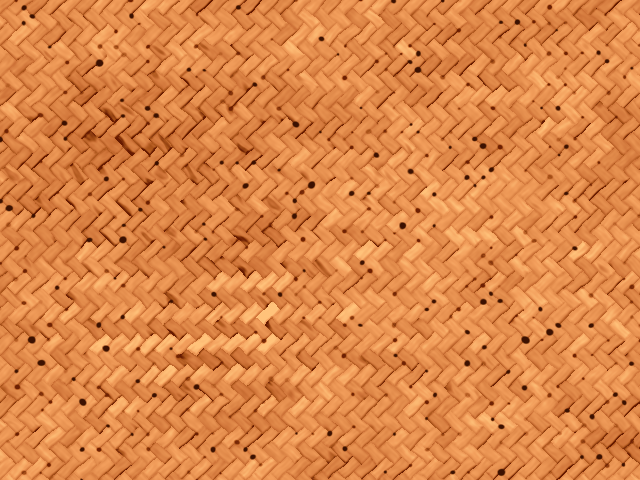
A WebGL 2 fragment shader for this texture:

```glsl
#version 300 es
precision highp float;
// Woven cane mat: a two-over, two-under twill set at 45 degrees, so the floats
// form rows of herringbone. Each float gets its own tone, grain and shadowed
// rim; gradient noise bends the weave and spreads stains along the strands.

uniform vec2 u_resolution;
out vec4 outColor;

float hash(vec2 p) {
  vec3 q = fract(p.xyx * vec3(0.1031, 0.1030, 0.0973));
  q += dot(q, q.yzx + 33.33);
  return fract((q.x + q.y) * q.z);
}

// Gradient noise, roughly -0.7 to 0.7
float cornerSlope(vec2 cell, vec2 offset) {
  float angle = 6.2832 * hash(cell);
  return dot(vec2(cos(angle), sin(angle)), offset);
}

float noise(vec2 p) {
  vec2 i = floor(p), f = p - i, e = vec2(1, 0);
  vec2 w = f * f * f * (f * (f * 6.0 - 15.0) + 10.0);
  return mix(mix(cornerSlope(i, f), cornerSlope(i + e, f - e), w.x),
             mix(cornerSlope(i + e.yx, f - e.yx), cornerSlope(i + 1.0, f - 1.0), w.x), w.y);
}

// Soft elliptical region
float blob(vec2 p, vec2 center, vec2 radius) {
  vec2 d = (p - center) / radius;
  return exp(-dot(d, d));
}

// Cane colours from deep gap (0) to bright highlight (5)
vec3 caneColor(float tone) {
  vec3 ramp[6] = vec3[6](vec3(0.40, 0.10, 0.00), vec3(0.67, 0.33, 0.10),
                         vec3(0.81, 0.45, 0.22), vec3(0.88, 0.54, 0.29),
                         vec3(0.95, 0.62, 0.36), vec3(1.00, 0.76, 0.48));
  vec3 color = ramp[0];
  for (int k = 1; k < 6; k++)
    color = mix(color, ramp[k], clamp(tone - float(k - 1), 0.0, 1.0));
  return color;
}

void main() {
  vec2 uv = gl_FragCoord.xy / u_resolution;
  float pixel = length(vec2(39.0, 31.0) / u_resolution);

  // Diagonal strand axes: 39 floats across, 15.5 zigzags down
  vec2 bent = uv + 0.005 * vec2(noise(uv * 6.0 + 3.0), noise(uv * vec2(7.0, 5.0) + 40.0));
  vec2 weave = vec2(31.0 * bent.y + 39.0 * bent.x, 31.0 * bent.y - 39.0 * bent.x) + 100.0;
  weave += 0.16 * vec2(noise(weave * 0.8), noise(weave * 0.8 + 57.0));

  // Twill: which strand lies on top, and where we are on its float
  vec2 cell = floor(weave), local = weave - cell;
  float phase = mod(cell.x + cell.y, 4.0);
  bool rising = phase < 2.0;
  float stepAlong = mod(phase, 2.0);
  float along = stepAlong + (rising ? local.x : local.y);
  float across = rising ? local.y : local.x;
  vec2 id = cell - (rising ? vec2(stepAlong, 0) : vec2(0, stepAlong));
  float strand = rising ? cell.y : cell.x + 400.0;
  float lengthwise = rising ? weave.x : weave.y;

  // Tone of the float: strand, piece, grain and broad clouds
  float random = hash(id + 7.0);
  float tone = 3.35 + 1.3 * (random - 0.5) + 0.6 * (hash(vec2(strand, 5.0)) - 0.5);
  tone += 0.75 * noise(vec2(lengthwise * 0.7, strand * 9.7 + across * 3.5));
  tone += 0.4 * noise(vec2(lengthwise * 1.9, strand * 5.3 + across * 2.0) + 80.0);
  tone += 0.7 * noise(uv * vec2(4.0, 5.0) + 11.0) + 0.5 * noise(uv * vec2(11.0, 14.0));

  // Contrasting rows at lower left, darker wear above them, pale centre
  float banded = blob(uv, vec2(0.33, 0.31), vec2(0.23, 0.16));
  float worn = blob(uv, vec2(0.24, 0.66), vec2(0.32, 0.22));
  tone += banded * (rising ? 0.95 : -0.9) - 0.4 * worn;
  tone += 0.55 * blob(uv, vec2(0.62, 0.5), vec2(0.18, 0.25));

  // Rounded cross-section, brightest towards the upper side
  tone += 0.35 * smoothstep(0.15, 0.65, across) - 0.2;

  // Brown stains running along some falling strands
  float streak = noise(vec2(lengthwise * 0.45, strand * 6.7 + across * 1.2));
  float stain = smoothstep(0.24, 0.5, streak + 0.22 * worn + 0.12 * banded - 0.1);
  tone -= stain * (rising ? 0.5 : 1.7);

  // Shadowed rims: deep on rising seams, lighter on falling ones
  float sideLow = 1.0 - smoothstep(0.02, 0.17 + pixel, across);
  float sideHigh = 1.0 - smoothstep(0.0, 0.09 + pixel, 1.0 - across);
  float endLow = 1.0 - smoothstep(0.02, 0.17 + pixel, along);
  float endHigh = 1.0 - smoothstep(0.0, 0.12 + pixel, 2.0 - along);
  float sideDepth = (rising ? 1.9 : 1.1) * (0.5 + hash(id + 31.0));
  float endDepth = (rising ? 1.0 : 1.8) * (0.4 + hash(id + 63.0));
  tone -= max(max(sideLow * sideDepth, endLow * endDepth),
              max(sideHigh * 0.6, endHigh * endDepth * 0.7));

  // Small dark openings where corners meet
  vec2 corner = floor(weave + 0.5);
  float chance = hash(corner + 211.0);
  float radius = 0.1 + 0.13 * hash(corner + 17.0) + 0.12 * step(0.985, chance);
  float opening = 1.0 - smoothstep(radius - pixel, radius + pixel, length(weave - corner));
  tone = mix(tone, min(tone, 0.1), opening * smoothstep(0.76, 0.92, chance));

  vec3 color = caneColor(max(tone, 0.0));
  color *= 1.0 - 0.45 * opening * step(0.94, chance);
  outColor = vec4(color, 1.0);
}
```
